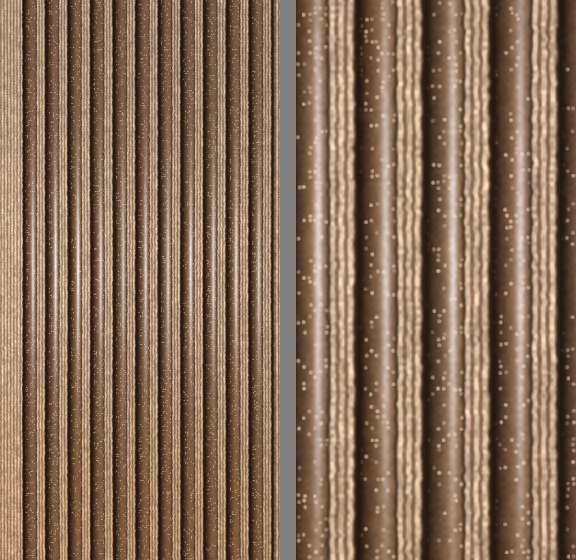
Left: the whole. Right: its middle third, enlarged.
This texture is drawn by a WebGL 1 fragment shader. Its source:

```glsl
precision highp float;
// Fluted wood-composite cladding: eleven glossy brown flutes with fine ribs beside them.
uniform vec2 u_resolution;

const float FLUTES = 11.0;
const float FIRST_GAP = 0.083;   // canvas x of the first dark gap
const float PITCH = 0.0808;      // canvas width of one repeat
const float RIBS_START = 0.57;   // part of the repeat where ribs begin

const vec3 GAP = vec3(0.13, 0.085, 0.06);
const vec3 DARK_BROWN = vec3(0.27, 0.185, 0.12);
const vec3 BROWN = vec3(0.45, 0.335, 0.24);
const vec3 TAN = vec3(0.59, 0.47, 0.38);
const vec3 SAND = vec3(0.85, 0.76, 0.66);
const vec3 GLOSS = vec3(0.93, 0.92, 0.93);

float hash(vec2 p) {
  return fract(sin(dot(p, vec2(127.1, 311.7))) * 43758.5453);
}

float noise(vec2 p) {
  vec2 i = floor(p);
  vec2 f = fract(p);
  f = f * f * (3.0 - 2.0 * f);
  float low = mix(hash(i), hash(i + vec2(1.0, 0.0)), f.x);
  float high = mix(hash(i + vec2(0.0, 1.0)), hash(i + vec2(1.0, 1.0)), f.x);
  return mix(low, high, f.y);
}

float bell(float x, float center, float width) {
  float d = (x - center) / width;
  return exp(-d * d);
}

// Soft round flecks scattered one per cell; density is the filled fraction.
float flecks(vec2 p, float density) {
  vec2 cell = floor(p);
  vec2 center = 0.3 + 0.4 * vec2(hash(cell + 3.1), hash(cell + 8.7));
  float dot_ = 1.0 - smoothstep(0.15, 0.55, length(fract(p) - center));
  return dot_ * step(1.0 - density, hash(cell)) * (0.4 + 0.6 * hash(cell + 5.3));
}

// Sawn ribs: t counts ribs, blur is the pixel size in ribs.
vec3 ribs(float t, float blur, float grain, float light) {
  float d = abs(fract(t) - 0.5);
  float ridge = 1.0 - smoothstep(0.16 - 0.5 * blur, 0.4 + 0.5 * blur, d);
  vec3 groove = mix(BROWN, TAN, light);
  vec3 crest = mix(TAN, SAND, 0.75 + 0.25 * light);
  return mix(groove, crest, ridge * (0.65 + 0.45 * grain)) * (0.83 + 0.3 * grain);
}

// Smooth rounded face of a flute, glossy around mid height.
vec3 flute(float p, float y, float gloss, float speck, float grain) {
  vec3 color = mix(DARK_BROWN, BROWN, smoothstep(0.08, 0.38, p));
  color *= 0.84 + 0.3 * grain;
  color = mix(color, SAND, 0.6 * speck);
  float reach = bell(y, 0.52, 0.17);
  float sheen = bell(p, 0.40, 0.15) * (0.13 + 0.28 * reach);
  float streak = bell(p, 0.42, 0.065) * reach * gloss;
  color = mix(color, TAN * 1.12, sheen);
  return mix(color, GLOSS, streak * (0.7 + 0.3 * grain));
}

void main() {
  vec2 uv = gl_FragCoord.xy / u_resolution;
  float pixel = 1.0 / (u_resolution.x * PITCH);

  // Fine grain, stretched fibres and slightly rough edges
  float grain = 0.6 * noise(uv * vec2(210.0, 420.0)) + 0.4 * noise(uv * vec2(120.0, 90.0));
  float speck = flecks(uv * vec2(150.0, 300.0), 0.22);
  float rough = noise(uv * vec2(60.0, 230.0)) - 0.5;
  float sway = noise(vec2(uv.x * 3.0, uv.y * 4.0)) - 0.5;

  float u = (uv.x - FIRST_GAP) / PITCH + 0.04 * sway;
  float index = floor(u);
  float p = fract(u);
  float vary = hash(vec2(index, 4.0));
  float edge = p + 0.03 * rough;
  vec3 color;

  if (index < 0.0 || index >= FLUTES) {
    // Flat ribbed margins
    float light = index < 0.0 ? 0.75 : 0.3;
    color = ribs(u * 7.0 + 0.15 * rough, pixel * 7.0, grain, light);
  } else {
    // Flute face, then three ribs
    float gloss = 0.65 + 0.35 * vary;
    vec3 face = flute(p, uv.y, gloss, speck, grain);
    float count = 3.0;
    float scale = count / (0.96 - RIBS_START);
    float light = mix(0.55, 0.2, uv.x) + 0.25 * vary;
    vec3 sawn = ribs((edge - RIBS_START) * scale, pixel * scale, grain, light);
    color = mix(face, sawn, smoothstep(-pixel, pixel, edge - RIBS_START) );
    color *= 1.0 - 0.35 * bell(edge, RIBS_START, 0.03);
  }
  color = mix(color, SAND, 0.25 * speck);

  // Shadowed gap between repeats
  float toGap = min(edge, (1.0 - edge) * 2.2);
  float inside = step(-0.5, u) * step(u, FLUTES + 0.5);
  float shadow = 1.0 - smoothstep(0.025, 0.14 + pixel * 0.5, toGap);
  color = mix(color, GAP, shadow * inside * 0.94);

  // Cool light at mid height, warmer toward the bottom
  color *= 1.0 + 0.1 * bell(uv.y, 0.53, 0.25);
  color *= mix(vec3(1.05, 1.0, 0.93), vec3(1.0), smoothstep(0.0, 0.5, uv.y));
  gl_FragColor = vec4(clamp(color, 0.0, 1.0), 1.0);
}
```
